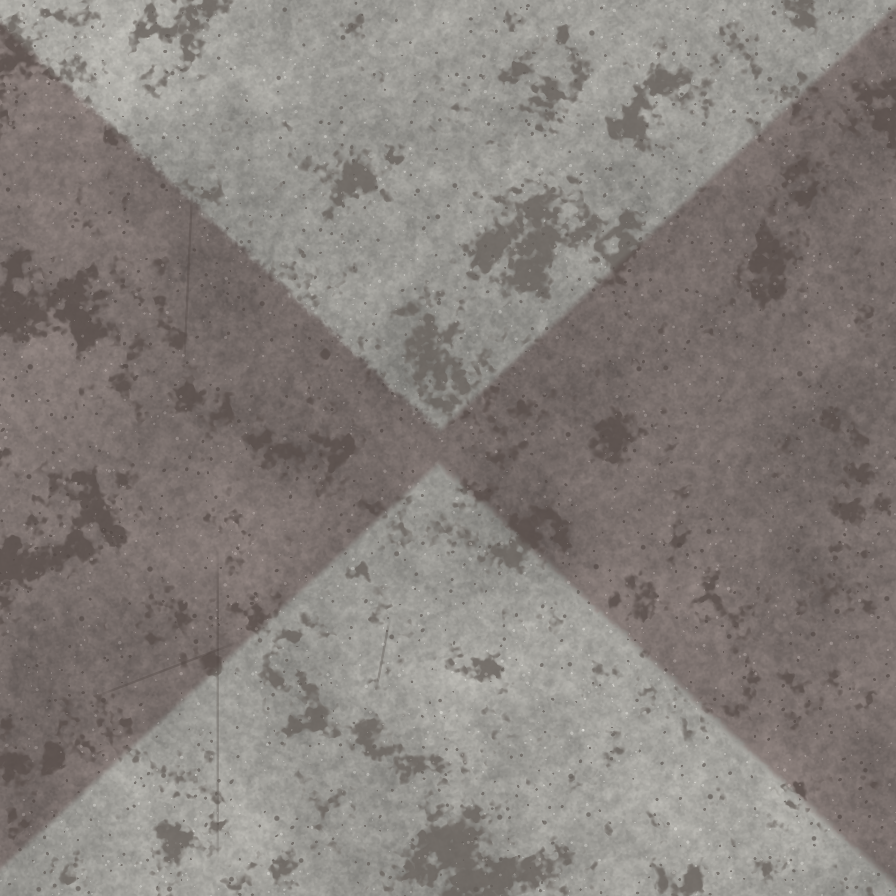
This texture is drawn by a Shadertoy shader. Its source:

```glsl
// Weathered concrete: two pale triangles meeting over a brown ground, with stains, grit and scratches.

// Integer hash giving three random values per cell.
vec3 hash3(vec2 cell, float seed) {
    uvec3 v = uvec3(ivec3(vec3(cell, seed))) * 1664525u + 1013904223u;
    v.x += v.y * v.z; v.y += v.z * v.x; v.z += v.x * v.y;
    v ^= v >> 16u;
    v.x += v.y * v.z; v.y += v.z * v.x; v.z += v.x * v.y;
    return vec3(v >> 8u) / 16777216.0;
}

// Smooth cellular noise: random cell values blended by distance.
float cellNoise(vec2 p, float seed) {
    vec2 base = floor(p);
    float total = 0.0, weightSum = 0.0001;
    for (int j = -1; j <= 1; j++)
    for (int i = -1; i <= 1; i++) {
        vec2 cell = base + vec2(i, j);
        vec3 rnd = hash3(cell, seed);
        vec2 d = cell + 0.15 + 0.7 * rnd.xy - p;
        float w = max(0.0, 1.0 - 0.8 * dot(d, d));
        w *= w * w;
        total += w * rnd.z;
        weightSum += w;
    }
    return total / weightSum;
}

float layeredNoise(vec2 p, int octaves, float gain, float seed) {
    float total = 0.0, amp = 1.0, ampSum = 0.0;
    for (int i = 0; i < octaves; i++) {
        total += amp * cellNoise(p, seed + float(i));
        ampSum += amp;
        amp *= gain;
        p = mat2(1.63, 1.22, -1.22, 1.63) * p + 7.3;
    }
    return total / ampSum;
}

// Soft elliptical patch, 1 at its center.
float patchAt(vec2 p, vec2 center, vec2 radius) {
    vec2 d = (p - center) / radius;
    return exp(-dot(d, d) * dot(d, d) * 0.6);
}

// Scattered round flecks; density is the share of cells holding one.
float flecks(vec2 p, float scale, float density, float size, float seed) {
    vec2 q = p * scale, cell = floor(q);
    vec3 rnd = hash3(cell, seed);
    float radius = size * (0.4 + 0.6 * fract(rnd.z * 57.0));
    float d = length(q - cell - 0.25 - 0.5 * rnd.xy);
    return step(1.0 - density, rnd.z) * (1.0 - smoothstep(radius * 0.5, radius, d));
}

// Thin line segment with faded ends.
float scratch(vec2 p, vec2 a, vec2 b, float width) {
    vec2 ab = b - a;
    float t = clamp(dot(p - a, ab) / dot(ab, ab), 0.0, 1.0);
    float fade = smoothstep(0.0, 0.2, t) * smoothstep(1.0, 0.8, t);
    return fade * (1.0 - smoothstep(width * 0.3, width, length(p - a - ab * t)));
}

// Pale triangles above and below, apexes left of center.
float paleMask(vec2 p, float softness) {
    float side = abs(p.x - 0.49);
    float upper = p.y - 0.519 - 0.93 * side;
    float lower = 0.483 - p.y - 0.925 * side;
    return smoothstep(-softness, softness, max(upper, lower));
}

// Where heavy grime gathers.
float stainField(vec2 p) {
    float s = patchAt(p, vec2(0.625, 0.735), vec2(0.12, 0.075));
    s += 0.8 * patchAt(p, vec2(0.765, 0.86), vec2(0.07, 0.04));
    s += 1.2 * patchAt(p, vec2(0.870, 0.70), vec2(0.037, 0.05));
    s += 0.9 * patchAt(p, vec2(0.095, 0.415), vec2(0.055, 0.045));
    s += 0.8 * patchAt(p, vec2(0.02, 0.375), vec2(0.08, 0.025));
    s += 0.9 * patchAt(p, vec2(0.71, 0.08), vec2(0.045, 0.045));
    s += 0.9 * patchAt(p, vec2(0.77, 0.02), vec2(0.04, 0.022));
    s += 0.7 * patchAt(p, vec2(0.69, 0.495), vec2(0.06, 0.04));
    s += 0.8 * patchAt(p, vec2(0.755, 0.48), vec2(0.025, 0.03));
    s += 0.5 * patchAt(p, vec2(0.34, 0.72), vec2(0.04, 0.055));
    s += 0.6 * patchAt(p, vec2(0.265, 0.575), vec2(0.02, 0.03));
    s += 0.5 * patchAt(p, vec2(0.80, 0.33), vec2(0.12, 0.03));
    s += 0.6 * patchAt(p, vec2(0.93, 0.87), vec2(0.08, 0.035));
    return s + 0.6 * patchAt(p, vec2(0.27, 0.01), vec2(0.025, 0.02));
}

// Broad light and dark areas.
float broadTone(vec2 p) {
    float t = patchAt(p, vec2(0.19, 0.18), vec2(0.10)) + patchAt(p, vec2(0.73, 0.25), vec2(0.09));
    t += 0.7 * patchAt(p, vec2(0.14, 0.95), vec2(0.12, 0.07));
    t -= 1.2 * patchAt(p, vec2(0.445, 0.61), vec2(0.06, 0.05));
    return t - 0.8 * patchAt(p, vec2(0.67, 0.56), vec2(0.20, 0.12));
}

void mainImage(out vec4 fragColor, in vec2 fragCoord) {
    vec2 p = fragCoord / iResolution.xy;
    float clouds = layeredNoise(p * 6.0, 4, 0.6, 1.0) - 0.5;
    float grain = layeredNoise(p * 95.0, 3, 0.9, 11.0) - 0.5;

    // Painted ground
    float pale = paleMask(p + 0.008 * grain, 0.007);
    vec3 color = mix(vec3(0.485, 0.445, 0.432), vec3(0.612, 0.607, 0.588), pale);
    color *= 1.0 + 0.38 * clouds + 0.30 * grain + 0.045 * broadTone(p);

    // Grime, with slanted brush ridges in the upper triangle
    float ridges = sin(420.0 * (p.y + 0.25 * p.x) + 9.0 * clouds);
    float brushed = patchAt(p, vec2(0.56, 0.85), vec2(0.13, 0.075));
    float grime = layeredNoise(p * 13.0, 5, 0.8, 21.0) + 0.15 * stainField(p);
    grime += brushed * (0.045 + 0.045 * ridges) + 0.10 * grain;
    vec3 grimeColor = mix(vec3(0.345, 0.305, 0.29), vec3(0.405, 0.38, 0.36), pale);
    color = mix(color, grimeColor, 0.8 * smoothstep(0.585, 0.70, grime));

    // Chips, pits and fine scratches
    float chips = flecks(p, 62.0, 0.16, 0.16, 31.0) + flecks(p + 0.37, 120.0, 0.08, 0.2, 32.0);
    float pits = flecks(p + 0.03 * clouds, 75.0, 0.18, 0.2, 33.0) + flecks(p, 40.0, 0.08, 0.16, 34.0);
    float lines = scratch(p, vec2(0.243, 0.02), vec2(0.243, 0.40), 0.002);
    lines += scratch(p, vec2(0.205, 0.58), vec2(0.215, 0.80), 0.002);
    lines += scratch(p, vec2(0.10, 0.22), vec2(0.27, 0.285), 0.002);
    lines += scratch(p, vec2(0.42, 0.23), vec2(0.435, 0.31), 0.002);
    color = mix(color, grimeColor * 0.95, clamp(0.7 * pits + 0.4 * lines, 0.0, 0.8));
    color += 0.10 * chips;
    fragColor = vec4(color, 1.0);
}
```
